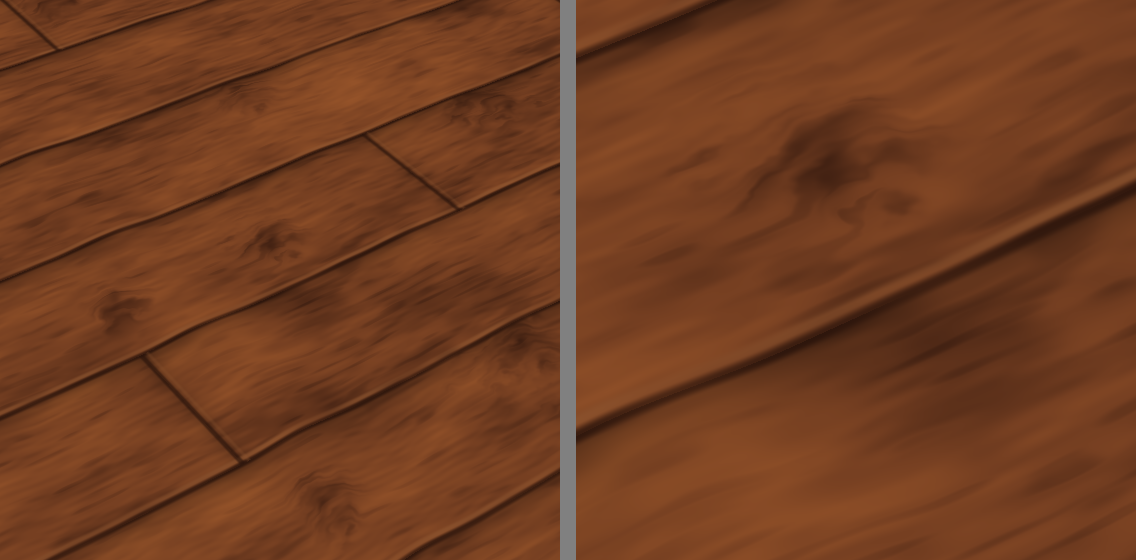
Left, the full canvas; right, a detail of the centre.
Write a Shadertoy shader that draws this texture.

```glsl
// Worn reddish-brown wooden floor boards receding in perspective.

const vec3 DARK_WOOD = vec3(0.25, 0.125, 0.07);
const vec3 MID_WOOD = vec3(0.46, 0.246, 0.13);
const vec3 LIGHT_WOOD = vec3(0.60, 0.335, 0.165);
const vec3 SEAM_COLOR = vec3(0.17, 0.08, 0.045);
const vec3 LIP_COLOR = vec3(0.56, 0.34, 0.19);
const float BOARD_LENGTH = 12.6;   // in board widths along the grain
const float ROW_STAGGER = 3.6;
const float KNOT_SPACING = 2.3;

float hash(vec2 p) {
    return fract(sin(dot(p, vec2(127.1, 311.7))) * 43758.5453);
}

float noise(vec2 p) {
    vec2 i = floor(p);
    vec2 f = fract(p);
    f = f * f * (3.0 - 2.0 * f);
    float low = mix(hash(i), hash(i + vec2(1, 0)), f.x);
    float high = mix(hash(i + vec2(0, 1)), hash(i + vec2(1, 1)), f.x);
    return mix(low, high, f.y);
}

float fbm(vec2 p) {
    float sum = 0.0;
    float weight = 0.5;
    for (int i = 0; i < 4; i++) {
        sum += weight * noise(p);
        p = p * 2.03 + 7.3;
        weight *= 0.5;
    }
    return sum / 0.9375;
}

// Canvas point to floor plane: x along the boards, y counts rows downward
vec2 floorPlane(vec2 p) {
    float depth = 0.227 - 0.0058 * p.x - 0.078 * p.y;
    return vec2(0.79 * p.x + p.y - 1.264, 0.876 + 0.328 * p.x - p.y) / depth;
}

// Scattered ragged knots, one possible per cell along a board
float knots(vec2 p, float seed) {
    float mark = 0.0;
    float ragged = fbm(p * vec2(3.0, 6.0) + 50.0 * seed) - 0.5;
    for (int i = -1; i <= 1; i++) {
        float cell = floor(p.x / KNOT_SPACING) + float(i);
        vec2 id = vec2(cell, 61.0 * seed);
        vec2 center = vec2((cell + mix(0.2, 0.8, hash(id))) * KNOT_SPACING,
                           mix(0.1, 0.8, hash(id + 3.7)));
        float size = mix(0.5, 1.0, hash(id + 8.1));
        float d = length((p - center) * vec2(1.5, 2.3)) / size + 1.3 * ragged;
        mark = max(mark, step(0.35, hash(id + 5.9)) * smoothstep(1.0, 0.1, d));
    }
    return mark;
}

// Brightness of the wood from 0 to 1
float woodTone(vec2 p, float seed) {
    float knot = knots(p, seed);
    vec2 g = p + vec2(37.0, 91.0) * seed;
    g.y += 0.10 * (fbm(g * vec2(0.9, 2.0)) - 0.5) + 0.12 * knot;
    float cloud = fbm(g * vec2(0.9, 2.6)) - 0.5;
    float streak = noise(g * vec2(1.6, 13.0)) - 0.5;
    float fiber = noise(g * vec2(5.0, 36.0)) - 0.5;
    float pores = smoothstep(0.62, 0.9, noise(g * vec2(3.2, 26.0) + 19.0));
    float ripple = 0.5 + 0.5 * sin(30.0 * g.y + 14.0 * g.x + 9.0 * cloud);
    float tone = 0.56 + 0.75 * cloud + 0.22 * streak + 0.2 * fiber;
    tone += 0.12 * (seed - 0.5) - 0.13 * pores;
    return tone - knot * (0.2 + 0.2 * ripple * noise(g * 9.0));
}

vec3 woodColor(float tone) {
    vec3 color = mix(DARK_WOOD, MID_WOOD, clamp(tone * 2.0, 0.0, 1.0));
    return mix(color, LIGHT_WOOD, clamp(tone * 2.0 - 1.0, 0.0, 1.0));
}

// Soft-edged line of the given half width
float line(float d, float halfWidth, float blur) {
    return 1.0 - smoothstep(halfWidth - blur, halfWidth + blur, abs(d));
}

void mainImage(out vec4 fragColor, in vec2 fragCoord) {
    vec2 p = fragCoord / iResolution.y;
    vec2 plane = floorPlane(p);
    vec2 blur = max(fwidth(plane), vec2(0.012));

    // Slightly uneven, hand-scraped board edges
    plane.y += 0.025 * (noise(vec2(plane.x * 1.7, 4.0)) - 0.5);
    float row = floor(plane.y);
    float across = fract(plane.y);
    float along = (plane.x - 0.05 + ROW_STAGGER * (row - 2.0)) / BOARD_LENGTH;
    float seed = hash(vec2(row, floor(along)) + 2.3);
    float joint = (fract(along + 0.5) - 0.5) * BOARD_LENGTH;

    vec3 color = woodColor(woodTone(vec2(plane.x, across), seed));

    // Shaded bevels beside the long seams and the end joints
    float wear = noise(vec2(plane.x * 2.2, row * 5.0));
    color *= 1.0 - (0.2 + 0.25 * wear) * exp(-across * 13.0);
    color *= 1.0 - 0.22 * exp(-abs(joint) * 14.0);

    // Lit lip above each seam, then the dark gaps
    float lip = line(across - 0.965, 0.014, blur.y);
    color = mix(color, LIP_COLOR, lip * mix(0.25, 0.7, wear));
    float seam = line(min(across, 1.0 - across), 0.016, blur.y);
    color = mix(color, SEAM_COLOR, seam * mix(0.6, 0.9, wear));
    color = mix(color, SEAM_COLOR, 0.65 * line(joint, 0.022, blur.x));
    color = mix(color, LIP_COLOR, 0.25 * line(joint - 0.06, 0.015, blur.x));

    fragColor = vec4(color, 1.0);
}
```
